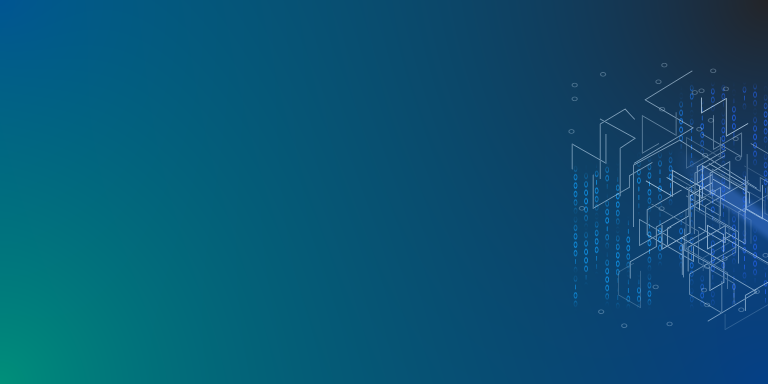
Write a Shadertoy shader that draws this background.

```glsl
// A teal-to-navy backdrop with glowing corners, and a technical cluster at the right.
// The cluster layers a blue beam, columns of tiny data marks, isometric circuit
// traces and loose rings, all from distance functions and hashed loops.

const vec2 CANVAS = vec2(2.0, 1.0);
const vec2 HUB = vec2(1.87, 0.50);
const float ISO_SLOPE = 0.58;
const float CLUSTER_LEFT = 1.42;

const vec3 TRACE_COLOR = vec3(0.80, 0.90, 0.98);
const vec3 BEAM_COLOR = vec3(0.24, 0.46, 0.82);
const vec3 MARK_CYAN = vec3(0.06, 0.60, 0.95);
const vec3 MARK_BLUE = vec3(0.13, 0.38, 0.92);

float hash(vec2 p) {
    vec3 q = fract(vec3(p.xyx) * 0.1031);
    q += dot(q, q.yzx + 33.33);
    return fract((q.x + q.y) * q.z);
}

vec2 hash2(vec2 p) {
    return vec2(hash(p), hash(p + 57.3));
}

float segmentDistance(vec2 p, vec2 a, vec2 b) {
    vec2 ab = b - a;
    float t = clamp(dot(p - a, ab) / dot(ab, ab), 0.0, 1.0);
    return length(p - a - ab * t);
}

float stroke(float d, float halfWidth, float px) {
    return clamp(0.5 + (halfWidth - d) / px, 0.0, 1.0);
}

float glow(vec2 p, vec2 center, float falloff) {
    return exp(-length(p - center) * falloff);
}

// Broad tilted gradient with one tint per corner
vec3 backdrop(vec2 p) {
    float across = clamp(p.x * 0.5 + 0.16 * (p.y - 0.5), 0.0, 1.0);
    vec3 color = mix(vec3(0.0, 0.385, 0.485), vec3(0.05, 0.245, 0.42), across);
    color = mix(color, vec3(0.0, 0.305, 0.59), glow(p, vec2(0.0, 1.0), 2.5));
    color = mix(color, vec3(0.0, 0.57, 0.48), glow(p, vec2(0.0), 2.2));
    color = mix(color, vec3(0.0, 0.26, 0.56), glow(p, vec2(2.0, 0.0), 2.4));
    return mix(color, vec3(0.14, 0.14, 0.15), glow(p, vec2(2.0, 1.0), 2.3));
}

// Polyline through four points
float traceDistance(vec2 p, vec2 a, vec2 b, vec2 c, vec2 d) {
    return min(segmentDistance(p, a, b),
           min(segmentDistance(p, b, c), segmentDistance(p, c, d)));
}

// Large traces that give the cluster its outline
float outlineTraces(vec2 p) {
    float d = traceDistance(p, vec2(1.802, 0.815), vec2(1.68, 0.74), vec2(1.805, 0.667), vec2(1.652, 0.575));
    d = min(d, traceDistance(p, vec2(1.49, 0.56), vec2(1.49, 0.625), vec2(1.578, 0.575), vec2(1.578, 0.65)));
    d = min(d, traceDistance(p, vec2(1.615, 0.49), vec2(1.615, 0.614), vec2(1.654, 0.64), vec2(1.563, 0.69)));
    d = min(d, traceDistance(p, vec2(1.563, 0.535), vec2(1.563, 0.677), vec2(1.628, 0.716), vec2(1.652, 0.69)));
    d = min(d, traceDistance(p, vec2(1.78, 0.35), vec2(1.844, 0.315), vec2(1.971, 0.24), vec2(1.844, 0.164)));
    return min(d, traceDistance(p, vec2(1.65, 0.41), vec2(1.65, 0.57), vec2(1.77, 0.635), vec2(1.97, 0.51)));
}

// Random isometric walks, alternating diagonal and vertical steps
float circuitTraces(vec2 p, float px) {
    float light = 0.0;
    for (int i = 0; i < 44; i++) {
        vec2 seed = vec2(float(i) * 3.7, 11.0);
        vec2 a = HUB + (hash2(seed) + hash2(seed + 5.0) - 1.0) * vec2(0.25, 0.24) + vec2(0.0, 0.04);
        float d = 1.0;
        for (int k = 0; k < 4; k++) {
            vec2 r = hash2(seed + float(k) * 7.1 + 20.0);
            float side = r.x < 0.5 ? -1.0 : 1.0;
            vec2 dir = k % 2 == 0 ? vec2(1.3 * side, -1.3 * ISO_SLOPE) : vec2(0.0, side);
            vec2 b = a + dir * mix(0.025, 0.10, r.y);
            d = min(d, segmentDistance(p, a, b));
            a = b;
        }
        float strength = mix(0.18, 0.95, hash(seed + 3.0));
        light = max(light, stroke(d, 0.0010, px) * strength);
    }
    return light;
}

float ellipseRing(vec2 p, vec2 radius, float px) {
    float d = abs(length(p / radius) - 1.0) * min(radius.x, radius.y);
    return stroke(d, 0.0008, px);
}

// Columns of small ovals and bars, gathered into fading runs
float dataMarks(vec2 p, float px) {
    vec2 cell = vec2(0.0275, 0.022);
    float column = floor(p.x / cell.x);
    float shift = hash(vec2(column, 4.0));
    vec2 grid = p / cell + vec2(0.0, shift);
    vec2 q = (fract(grid) - 0.5) * cell;
    float run = p.y / 0.15 + shift * 5.0;
    float fade = step(0.35, hash(vec2(column, floor(run) + 9.0))) * sin(3.14159 * fract(run));
    float top = mix(0.58, 0.79, smoothstep(1.62, 1.80, p.x));
    float inside = smoothstep(0.19, 0.24, p.y) * (1.0 - smoothstep(top - 0.04, top, p.y))
                 * step(1.485, (column + 0.5) * cell.x);
    float bar = stroke(segmentDistance(q, vec2(0.0, -0.005), vec2(0.0, 0.005)), 0.0010, px);
    float oval = ellipseRing(q, vec2(0.0038, 0.0065), px);
    return (hash(floor(grid)) < 0.75 ? oval : bar) * fade * inside;
}

float looseRings(vec2 p, float px) {
    float light = 0.0;
    for (int i = 0; i < 30; i++) {
        vec2 center = mix(vec2(1.46, 0.14), vec2(2.0, 0.84), hash2(vec2(float(i) * 2.3, 71.0)));
        light = max(light, ellipseRing(p - center, vec2(0.0065, 0.0048), px));
    }
    return light;
}

// Diffuse light, beam, marks, rings and traces, from back to front
vec3 addCluster(vec3 color, vec2 p, float px) {
    color += vec3(0.0, 0.04, 0.13) * glow(p, vec2(1.97, 0.42), 6.0);
    float beamOffset = abs(p.y - 0.50 + 0.75 * (p.x - 1.88));
    float beam = (1.0 - smoothstep(0.015, 0.045, beamOffset)) * smoothstep(1.74, 1.90, p.x);
    color = mix(color, BEAM_COLOR, 0.50 * beam);
    vec3 markColor = mix(MARK_CYAN, MARK_BLUE, smoothstep(1.65, 1.90, p.x));
    color = mix(color, markColor, dataMarks(p, px));
    color = mix(color, TRACE_COLOR, 0.38 * looseRings(p, px));
    float traces = max(circuitTraces(p, px), 0.70 * stroke(outlineTraces(p), 0.0010, px));
    return mix(color, TRACE_COLOR, 0.90 * traces);
}

void mainImage(out vec4 fragColor, in vec2 fragCoord) {
    vec2 p = fragCoord / iResolution.xy * CANVAS;
    vec3 color = backdrop(p);
    if (p.x > CLUSTER_LEFT) color = addCluster(color, p, CANVAS.y / iResolution.y);
    fragColor = vec4(clamp(color, 0.0, 1.0), 1.0);
}
```
